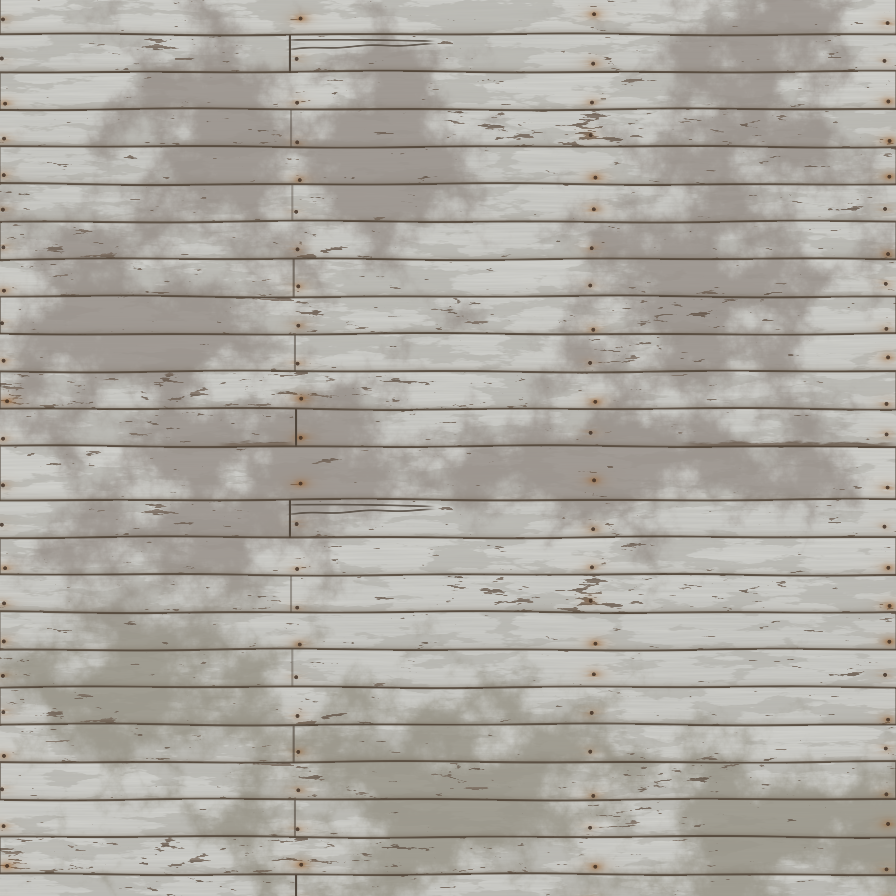
Reproduce this texture procedurally as a WebGL 2 fragment shader.

```glsl
#version 300 es
precision highp float;

uniform vec2 u_resolution;
out vec4 fragColor;

vec2 hash2(vec2 p) {
    vec3 q = fract(p.xyx * vec3(0.1031, 0.1030, 0.0973));
    q += dot(q, q.yzx + 33.33);
    return fract((q.xx + q.yz) * q.zy);
}

// Distance to the nearest scattered cell centre
float cellNoise(vec2 p) {
    vec2 cell = floor(p), f = p - cell;
    float nearest = 4.0;
    for (int j = -1; j <= 1; j++)
        for (int i = -1; i <= 1; i++) {
            vec2 o = vec2(i, j);
            vec2 d = o + hash2(cell + o) - f;
            nearest = min(nearest, dot(d, d));
        }
    return sqrt(nearest);
}

float layeredCells(vec2 p, int octaves) {
    float sum = 0.0, gain = 0.5;
    for (int i = 0; i < octaves; i++) {
        sum += gain * cellNoise(p);
        p = mat2(0.8, 0.6, -0.6, 0.8) * p * 2.03 + 7.1;
        gain *= 0.55;
    }
    return sum;
}

// One inside the interval, with soft ends
float span(float a, float b, float soft, float x) {
    return smoothstep(a - soft, a + soft, x) * (1.0 - smoothstep(b - soft, b + soft, x));
}

// Broad weather stains: centre and radii, measured from the top left
float stainCover(vec2 p) {
    const vec4 blots[11] = vec4[11](
        vec4(0.83, 0.10, 0.13, 0.17), vec4(0.79, 0.33, 0.16, 0.21),
        vec4(0.41, 0.18, 0.13, 0.15), vec4(0.23, 0.16, 0.13, 0.15),
        vec4(0.15, 0.37, 0.24, 0.13), vec4(0.29, 0.51, 0.24, 0.09),
        vec4(0.69, 0.51, 0.25, 0.09), vec4(0.22, 0.60, 0.15, 0.10),
        vec4(0.16, 0.77, 0.18, 0.12), vec4(0.50, 0.87, 0.28, 0.13),
        vec4(0.88, 0.92, 0.19, 0.09));
    float cover = -0.55;
    for (int i = 0; i < 11; i++)
        cover = max(cover, 1.0 - length((p - blots[i].xy) / blots[i].zw));
    float mottle = layeredCells(p * 11.0, 6) - 0.45;
    return smoothstep(-0.1, 0.75, cover + 2.3 * mottle);
}

void main() {
    vec2 p = gl_FragCoord.xy / u_resolution;
    p.y = 1.0 - p.y;
    float px = 1.0 / u_resolution.y;

    // Twelve boards per period, the last one taller
    float warp = 0.0006 * (sin(p.x * 11.0 + p.y * 40.0) + sin(p.x * 23.0 - p.y * 25.0));
    float down = mod(p.y + warp - 0.0391, 0.5195);
    float board = min(floor(down / 0.0418), 11.0);
    float top = down - board * 0.0418;
    float height = board > 10.5 ? 0.0597 : 0.0418;
    float bottom = height - top;
    vec2 seed = vec2(board * 17.3, board * 31.7);
    vec2 dice = hash2(seed + 3.0);

    // Paint with faint grain and bare primer patches
    float grain = layeredCells(vec2(p.x * 7.0, top * 260.0) + seed, 3);
    vec3 color = vec3(0.785, 0.785, 0.768) + 0.025 * (dice.x - 0.5) + 0.07 * (grain - 0.4);
    float primer = layeredCells(vec2(p.x * 9.0, top * 38.0) + seed, 5);
    float primerArea = 0.5 + 0.5 * sin(p.x * 7.0 + dice.y * 6.3);
    color = mix(color, vec3(0.69, 0.685, 0.66), 0.6 * smoothstep(0.5, 0.57, primer + 0.08 * primerArea));

    // Clouded stains, greener toward the bottom
    vec3 stainColor = mix(vec3(0.585, 0.555, 0.53), vec3(0.585, 0.57, 0.52), smoothstep(0.6, 0.75, p.y));
    color = mix(color, stainColor, 0.8 * stainCover(p));

    // Flaked paint showing wood
    float patchy = smoothstep(0.42, 0.72, layeredCells(vec2(p.x * 5.0, top * 12.0) + seed, 3));
    if (board == 2.0) patchy = max(patchy, span(0.53, 0.70, 0.03, p.x) + 0.5 * span(0.7, 0.93, 0.04, p.x));
    if (board == 7.0) patchy = max(patchy, span(0.48, 0.55, 0.03, p.x));
    if (board == 9.0) patchy = max(patchy, 0.7 * span(-0.1, 0.6, 0.1, p.x));
    float flakes = layeredCells(vec2(p.x * 28.0, top * 150.0) + seed, 4);
    float peel = smoothstep(0.0, 0.07, flakes - 0.71 + 0.17 * patchy + 0.05 * exp(-bottom / 0.006));
    if (board == 10.0) {
        float strip = span(0.25, 0.325, 0.01, p.x) + span(0.77, 0.99, 0.015, p.x);
        peel = max(peel, strip * (1.0 - smoothstep(0.004, 0.007, bottom + 0.008 * (flakes - 0.4))));
    }
    color = mix(color, vec3(0.43, 0.37, 0.32) + 0.25 * (grain - 0.4), 0.8 * peel);

    // Rusted nails in four columns
    for (int i = 0; i < 4; i++) {
        vec2 r = hash2(seed + float(i) * 5.7);
        vec2 nail = vec2(0.005 + 0.3283 * float(i) + 0.006 * (r.x - 0.5), height * (0.62 + 0.25 * r.y));
        vec2 d = vec2(p.x, top) - nail;
        float rust = exp(-length(d * vec2(0.7, 1.2)) / 0.0045) * smoothstep(0.1, 0.6, flakes + 0.2 * r.x);
        color = mix(color, vec3(0.62, 0.40, 0.20), (0.4 + 0.6 * r.x) * rust);
        color = mix(color, vec3(0.24, 0.18, 0.14), 0.8 * (1.0 - smoothstep(0.0016, 0.0016 + px, length(d))));
    }

    // Board ends, alternating between the inner seam and the sides
    bool inner = mod(board, 2.0) < 0.5;
    float seam = inner ? abs(p.x - 0.3235 - 0.0007 * board) : min(p.x, 1.0 - p.x);
    float depth = board == 0.0 || board == 10.0 ? 0.9 : 0.35 + 0.25 * dice.y;
    color = mix(color, vec3(0.27, 0.23, 0.19), depth * (1.0 - smoothstep(0.0006, 0.0006 + px, seam)));

    // Long split in the first board
    if (board == 0.0) {
        float run = p.x - 0.325;
        float split = abs(top - 0.0155 + 0.03 * run + 0.0008 * sin(run * 90.0));
        split = min(split, abs(top - 0.005 - 0.012 * run));
        float crack = 1.0 - smoothstep(0.0004, 0.0004 + px, split);
        color = mix(color, vec3(0.30, 0.26, 0.22), 0.8 * crack * span(0.325, 0.48, 0.008, p.x));
    }

    // Shadowed gaps between boards
    color = mix(color, vec3(0.42, 0.36, 0.29), 0.6 * exp(-bottom / 0.003));
    float gap = 1.0 - smoothstep(0.0011, 0.0011 + 1.3 * px, bottom);
    gap = max(gap, 0.6 * (1.0 - smoothstep(0.0, 1.2 * px, top)));
    color = mix(color, vec3(0.32, 0.27, 0.22), gap * (0.75 + 0.35 * (grain - 0.2)));

    fragColor = vec4(clamp(color, 0.0, 1.0), 1.0);
}
```
